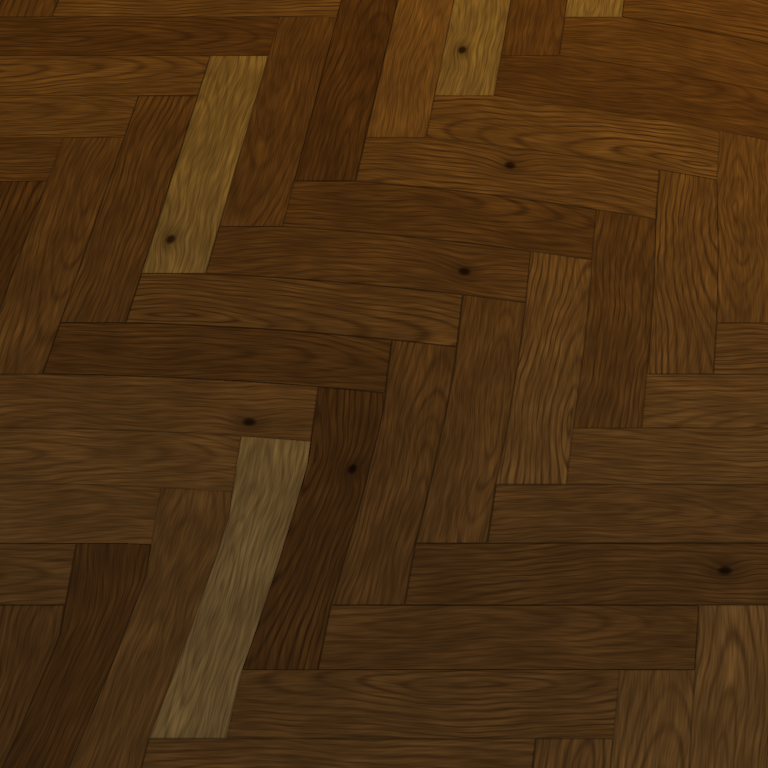
Give the GLSL for this texture, as a WebGL 2 fragment shader.

```glsl
#version 300 es
precision highp float;

uniform vec2 u_resolution;
out vec4 outColor;

#define PLANK_LENGTH 5.0
#define SEAM_WIDTH 0.012
#define SEAM_DEPTH 0.40
#define RING_COUNT 11.0
#define RING_DEPTH 0.25
#define PORE_DEPTH 0.27
#define KNOT_CHANCE 0.22
#define PALE_CHANCE 0.20
#define BAND_SAG 0.066
#define DARK_OAK vec3(0.262, 0.152, 0.053)
#define WARM_OAK vec3(0.376, 0.244, 0.104)
#define PALE_OAK vec3(0.415, 0.302, 0.148)

const float TAU = 6.2831853;

vec2 hash2(vec2 p) {
  vec3 q = fract(p.xyx * vec3(0.1031, 0.1030, 0.0973));
  q += dot(q, q.yzx + 33.33);
  return fract((q.xx + q.yz) * q.zy);
}

// Distance to the nearest scattered point
float cellular(vec2 p) {
  vec2 cell = floor(p);
  float nearest = 4.0;
  for (int j = -1; j <= 1; j++) {
    for (int i = -1; i <= 1; i++) {
      vec2 c = cell + vec2(i, j);
      vec2 d = c + hash2(c) - p;
      nearest = min(nearest, dot(d, d));
    }
  }
  return sqrt(nearest);
}

// Perspective from the canvas to the floor, in plank widths
vec2 toFloor(vec2 p) {
  float v = (11.13 * p.y - 1.42) / (1.0 - 0.278 * p.y);
  float u = 10.17 * p.x * (1.0 + 0.025 * v) - 3.205 - 0.285 * v;
  // The middle band sags at its far end and leans more at its near end
  float band = v - u;
  float bend = clamp(min(band / 3.1, (9.0 - band) / 5.9), 0.0, 1.0);
  float lean = 0.38 - 0.035 * (u + v);
  return vec2(u - lean * bend, v + BAND_SAG * max(u + v, 0.0) * bend);
}

// Herringbone: returns (along, across) in the plank, its id and direction
vec2 herringbone(vec2 f, out vec2 id, out bool upright) {
  vec2 cell = floor(f);
  vec2 local = f - cell;
  float period = 2.0 * PLANK_LENGTH;
  float k = floor(mod(cell.x - cell.y + 0.5, period));
  upright = k < 0.5 || k > PLANK_LENGTH + 0.5;
  if (upright) {
    float n = k < 0.5 ? 0.0 : period - k;
    id = vec2(cell.x, cell.y - n) + 157.0;
    return vec2(n + local.y, local.x);
  }
  id = vec2(cell.x - k + 1.0, cell.y) + 61.0;
  return vec2(k - 1.0 + local.x, local.y);
}

vec3 oakPlank(vec2 st, vec2 id, bool upright) {
  vec2 seed = hash2(id);
  vec2 kind = hash2(id + 31.7);

  // Plank tone, pale ones never side by side
  vec3 wood = mix(DARK_OAK, WARM_OAK, upright ? seed.x : 0.2 + 0.6 * seed.x);
  bool evenPlank = mod(id.x + 0.5, 2.0) < 1.0;
  if (upright && evenPlank && kind.x < PALE_CHANCE) wood = PALE_OAK;

  // Knot, which also bends the grain around it
  vec2 knotAt = vec2(0.6 + 3.8 * seed.y, 0.25 + 0.5 * kind.x);
  float knotDist = length((st - knotAt) * vec2(0.75, 1.0));
  float hasKnot = step(kind.y, KNOT_CHANCE);

  // Nearly straight grain with long arched rings
  float s = st.x;
  float t = st.y + 0.05 * sin(1.3 * s + TAU * seed.x)
          + 0.018 * sin(3.1 * s + 4.0 * st.y + TAU * seed.y)
          + 0.005 * sin(9.0 * s + 11.0 * st.y + TAU * kind.y);
  t += hasKnot * 0.12 * exp(-18.0 * knotDist * knotDist);
  vec2 heart = vec2(PLANK_LENGTH * seed.y, 1.5 * kind.y - 0.25);
  float ring = length(vec2((s - heart.x) * 0.13, t - heart.y));
  float phase = TAU * RING_COUNT * ring + 1.4 * sin(13.0 * ring + TAU * seed.x);
  float lines = pow(0.5 + 0.5 * sin(phase), 4.0);

  // Fine pores and broad stains
  vec2 shift = 40.0 * seed;
  float pores = cellular(vec2(2.2 * s, 30.0 * t) + shift);
  float fibres = cellular(vec2(0.9 * s, 11.0 * t) + shift.yx);
  float stain = cellular(vec2(0.9 * s, 1.8 * t) + shift);

  float shade = 1.0 - RING_DEPTH * lines * (0.3 + 1.1 * stain) * (0.5 + 0.7 * kind.x);
  shade *= 1.0 + PORE_DEPTH * (pores - 0.47) + 0.18 * (fibres - 0.47);
  shade *= 1.0 + 0.22 * (stain - 0.5);
  shade *= 1.0 - hasKnot * (0.5 * smoothstep(0.10, 0.03, knotDist)
                          + 0.18 * smoothstep(0.3, 0.05, knotDist));
  return wood * mix(vec3(1.0), vec3(shade), vec3(0.95, 1.05, 1.15));
}

vec3 floorColor(vec2 p, float pixel) {
  vec2 id;
  bool upright;
  vec2 st = herringbone(toFloor(p), id, upright);
  vec3 color = oakPlank(st, id, upright);

  // Thin seams, some of them almost closed
  vec2 gap = min(st, vec2(PLANK_LENGTH, 1.0) - st);
  float edge = min(gap.x, gap.y);
  float blur = 8.0 * pixel;
  float seam = 1.0 - smoothstep(SEAM_WIDTH - 0.5 * blur, SEAM_WIDTH + blur, edge);
  color *= 1.0 - SEAM_DEPTH * seam * (0.3 + 0.7 * hash2(id + 9.0).x);

  // Warm light from the upper right, cool haze below
  float toLight = 0.5 * (p.x + p.y);
  color *= 0.89 + 0.12 * toLight + 0.24 * pow(toLight, 4.0);
  color *= mix(vec3(0.94, 1.0, 1.16), vec3(1.04, 0.99, 0.74), smoothstep(0.2, 1.0, p.y));
  return color;
}

void main() {
  float pixel = 1.0 / u_resolution.y;
  vec3 color = vec3(0.0);
  // Four samples per pixel
  for (int i = 0; i < 4; i++) {
    vec2 offset = vec2(i & 1, i >> 1) * 0.5 - 0.25;
    color += floorColor((gl_FragCoord.xy + offset) * pixel, pixel);
  }
  outColor = vec4(color * 0.25, 1.0);
}
```
